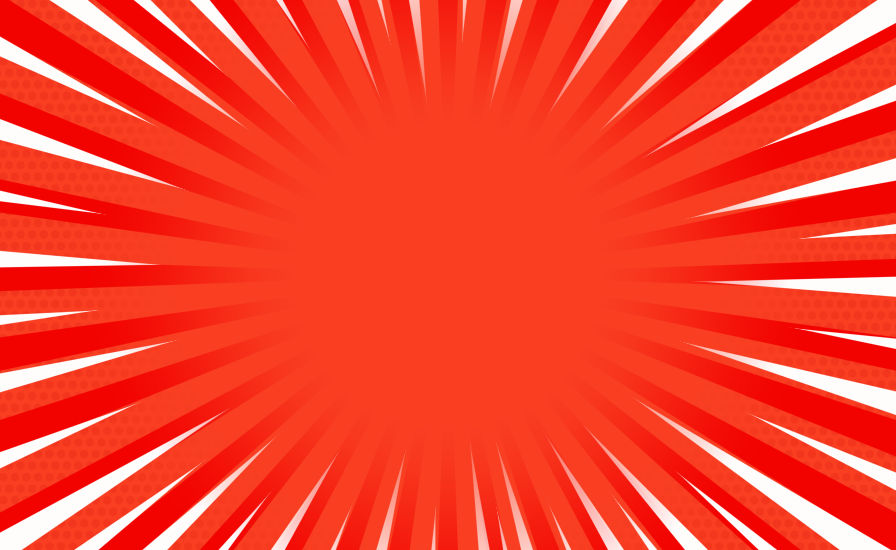
Give the GLSL for this background, as a Shadertoy shader.

```glsl
// Comic burst: red rays and white shards around a plain orange-red centre.

#define BASE_RED   vec3(0.975, 0.245, 0.135)
#define DEEP_RED   vec3(0.950, 0.010, 0.000)
#define DOT_RED    vec3(0.930, 0.180, 0.090)
#define WHITE      vec3(1.0, 0.99, 0.99)
#define RAY_COUNT  36.0
#define RAY_HALF   0.036
#define SHARDS     23
#define SHARD_SLOPE 0.052
#define DOT_PITCH  0.021

const float TAU = 6.2831853;

// Uneven spacing of the long shards, in degrees.
const float JITTER[SHARDS] = float[](
    -1.5, -2.4, -0.3, -3.4, -4.6, -2.3, 3.1, 1.4, 6.8, 3.1, 5.5, 5.8,
    5.7, 7.9, 4.1, 3.5, 6.0, 11.4, 4.3, 4.0, -1.0, -2.2, -0.3);

float shardAngle(int i) {
    float turns = float(i) / float(SHARDS);
    return TAU * turns + radians(JITTER[i % SHARDS]);
}

// Coverage of a wedge that opens outward from its tip.
float shard(vec2 p, float angle, float tip, float slope, float px) {
    vec2 dir = vec2(cos(angle), sin(angle));
    float along = dot(p, dir);
    float across = abs(p.x * dir.y - p.y * dir.x);
    return smoothstep(px, -px, across - slope * (along - tip));
}

// Coverage of evenly turned rays through the centre.
float rays(vec2 p, float px) {
    float turn = atan(p.y, p.x) / TAU * RAY_COUNT;
    float offset = abs(fract(turn + 0.5) - 0.5) * TAU / RAY_COUNT;
    return smoothstep(px, -px, (offset - RAY_HALF) * length(p));
}

// Staggered halftone grid.
float halftone(vec2 p, float px) {
    vec2 cell = p / DOT_PITCH;
    cell.x += 0.5 * mod(floor(cell.y), 2.0);
    float d = (length(fract(cell) - 0.5) - 0.36) * DOT_PITCH;
    return smoothstep(px, -px, d);
}

void mainImage(out vec4 fragColor, in vec2 fragCoord) {
    vec2 p = (fragCoord - 0.5 * iResolution.xy) / iResolution.y;
    float px = 0.75 / iResolution.y;
    float r = length(p);

    // Ground and outer dots
    vec3 color = BASE_RED;
    color = mix(color, DOT_RED, 0.6 * halftone(p, px) * smoothstep(0.48, 0.75, r));

    // Deep red rays, fading toward the centre
    color = mix(color, DEEP_RED, rays(p, px) * smoothstep(0.25, 0.68, r));

    // Long shards, with short ones halfway between
    float white = 0.0;
    for (int i = 0; i < SHARDS; i++) {
        float angle = shardAngle(i);
        float c = cos(angle);
        float tip = 0.315 + 0.18 * c * c - 0.032 * c;
        white = max(white, shard(p, angle, tip, SHARD_SLOPE, px));

        float next = shardAngle(i + 1) + (i + 1 == SHARDS ? radians(0.0) : 0.0);
        float middle = 0.5 * (angle + next);
        float m = cos(middle);
        bool openSector = middle > 0.5 && middle < 1.5;
        if (!openSector) {
            white = max(white, shard(p, middle, 0.43 + 0.22 * m * m, SHARD_SLOPE, px));
        }
    }
    color = mix(color, WHITE, white * clamp((r - 0.22) / 0.40, 0.0, 1.0));

    fragColor = vec4(color, 1.0);
}
```
